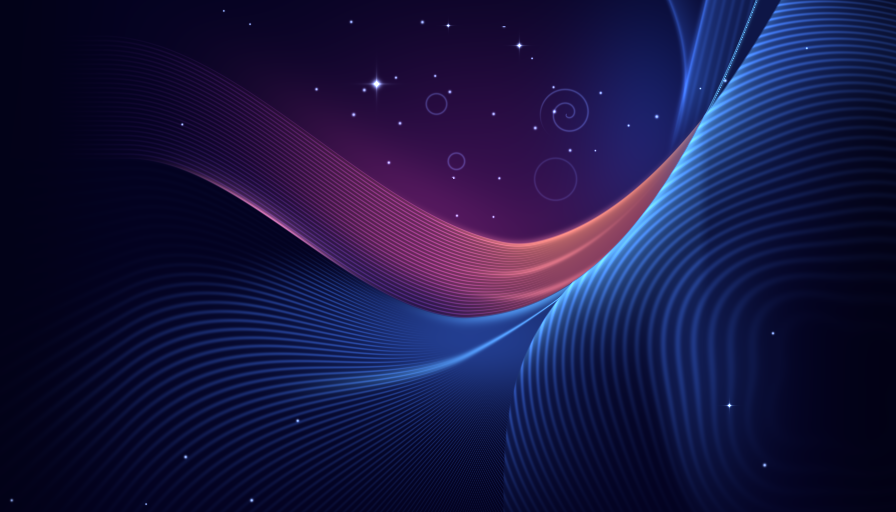
Write a WebGL 1 fragment shader that draws this background.

```glsl
precision highp float;
// Ribbons of fine lines under a starry violet sky: a warm wave, a blue fan,
// a teal ridge and a dark swirl. Each ribbon is a family of level curves
// between height profiles; its lines are cosine stripes of the level.
uniform vec2 u_resolution;

#define ASPECT 1.753
#define WAVE_LINES 26.0
#define FAN_LINES 46.0
#define SWIRL_LINES 58.0
#define STAR_GRID 15.0
#define NAVY vec3(0.012, 0.008, 0.125)
#define BLUE vec3(0.18, 0.34, 0.64)
#define CYAN vec3(0.38, 0.74, 0.86)
#define MAGENTA vec3(0.47, 0.18, 0.40)
#define PEACH vec3(0.93, 0.54, 0.47)

float bell(float d, float width) { return exp(-d * d / (width * width)); }
float above(float d) { return smoothstep(-0.0025, 0.0025, d); }
float hash(vec2 c) { return fract(sin(dot(c, vec2(41.7, 289.3))) * 43758.5); }
float stripe(float phase) {
  float s = 0.5 + 0.5 * cos(6.28318 * phase);
  return s * s;
}

// Height profiles
float waveTop(float x) {
  float rise = max(x - 0.98, 0.0);
  return 0.93 - 0.41 * smoothstep(0.2, 1.05, x) + 1.6 * rise * rise;
}
float waveBase(float x) {
  float rise = max(x - 0.89, 0.0);
  return 0.69 - 0.311 * smoothstep(0.25, 0.92, x) + rise * rise * (1.0 + 1.35 * rise);
}
float ridge(float x) { return min(waveTop(x), waveBase(x)); }

// Sky ornaments
float sparkle(vec2 d, float size) {
  vec2 a = abs(d) / size;
  return exp(-dot(a, a) * 12.0) + exp(-a.x * 14.0 - a.y * 2.5) + exp(-a.y * 14.0 - a.x * 2.5);
}
float ring(vec2 d, float radius) { return bell(length(d) - radius, 0.002); }
float spiral(vec2 d, float radius) {
  float r = length(d), pitch = radius * 0.48;
  float turn = fract(r / pitch - atan(d.y, d.x) / 6.28318) - 0.5;
  return bell(turn * pitch, 0.002) * (1.0 - smoothstep(radius * 0.9, radius, r));
}

vec3 sky(vec2 p) {
  vec2 violet = (p - vec2(0.93, 0.62)) / vec2(0.4, 0.32);
  float azure = bell(p.x - 1.27, 0.15) * bell(p.y - 0.76, 0.25);
  float blush = bell(p.y - waveTop(p.x), 0.1) * bell(p.x - 0.82, 0.3);
  float curls = ring(p - vec2(0.854, 0.797), 0.02) + ring(p - vec2(0.893, 0.685), 0.016)
    + spiral(p - vec2(1.11, 0.778), 0.056) + 0.5 * ring(p - vec2(1.087, 0.65), 0.041);
  return NAVY + vec3(0.19, 0.05, 0.17) * exp(-dot(violet, violet))
    + vec3(0.14, 0.04, 0.08) * blush
    + vec3(0.02, 0.10, 0.22) * azure + vec3(0.12, 0.16, 0.24) * curls;
}

// Scattered points, dense in the sky and rare over the ribbons
vec3 stars(vec2 p) {
  vec2 cell = floor(p * STAR_GRID);
  vec2 jitter = 0.2 + 0.6 * vec2(hash(cell + 7.1), hash(cell + 3.7));
  vec2 zone = (p - vec2(0.96, 0.78)) / vec2(0.42, 0.25);
  float chance = 0.03 + 0.5 * exp(-dot(zone, zone)) * above(p.y - waveTop(p.x));
  float d = length(fract(p * STAR_GRID) - jitter) / STAR_GRID;
  float dots = bell(d, 0.0016 + 0.0016 * hash(cell + 1.3)) * step(hash(cell), chance);
  dots += sparkle(p - vec2(0.737, 0.836), 0.027) + sparkle(p - vec2(1.016, 0.911), 0.014)
    + sparkle(p - vec2(0.877, 0.95), 0.009) + sparkle(p - vec2(1.427, 0.208), 0.01);
  return vec3(0.65, 0.78, 1.0) * dots;
}

// Two crossing crests that rise from the ridge
vec3 beam(vec3 col, vec2 p) {
  float lift = p.y - 0.85, fade = smoothstep(0.68, 0.85, p.y);
  float side = p.x - 1.345 - 0.24 * lift, thin = p.x - 1.34 + 1.4 * lift * lift;
  vec3 sheet = NAVY + BLUE * (0.15 + 0.4 * exp(-side * 14.0) + 0.15 * stripe(side * 55.0));
  col = mix(col, sheet, above(side) * fade);
  float veil = above(thin) * exp(-max(thin, 0.0) * 25.0);
  return col + BLUE * fade * (0.4 * bell(side, 0.006) + 0.35 * bell(thin, 0.005) + 0.3 * veil);
}

vec3 wave(vec3 col, vec2 p) {
  float top = waveTop(p.x), edge = p.y - waveBase(p.x);
  float level = (top - p.y) / max(top - p.y + edge, 0.01);
  float east = smoothstep(0.8, 1.12, p.x);
  float lines = stripe(level * WAVE_LINES) * (1.0 - smoothstep(0.85, 1.1, p.x));
  vec3 body = mix(vec3(0.13, 0.04, 0.2), MAGENTA, smoothstep(0.4, 0.9, p.x));
  body = mix(body, PEACH, east * (0.2 + 0.65 * exp(-max(level, 0.0) * 2.5)));
  body = mix(body, vec3(0.11, 0.08, 0.3), smoothstep(0.5, 1.0, level) * (1.0 - east) * 0.8);
  body = mix(body, vec3(0.4, 0.45, 0.68), smoothstep(1.24, 1.4, p.x) * 0.7);
  float inside = above(edge) * above(top - p.y) * (1.0 - smoothstep(1.36, 1.39, p.x));
  col = mix(col, body * (0.9 + 0.15 * lines), inside * smoothstep(0.28, 0.75, p.x));
  col += (body * 0.3 + vec3(0.05, 0.02, 0.06)) * lines * inside * smoothstep(0.08, 0.5, p.x);
  float folds = bell(level - 0.45, 0.05) + bell(level - 0.77 - 1.2 * (p.x - 0.98), 0.06);
  col += PEACH * 0.3 * (folds * inside * bell(p.x - 1.07, 0.11)
    + bell(top - p.y, 0.008) * bell(p.x - 1.08, 0.2));
  float crest = 0.7 * bell(edge, 0.006) + 0.25 * bell(edge, 0.03);
  return col + vec3(0.85, 0.48, 0.55) * crest * bell(p.x - 0.53, 0.13);
}

vec3 fan(vec3 col, vec2 p) {
  float drop = waveBase(p.x) - p.y, depth = max(drop, 0.0);
  float spread = 0.012 + pow(max(1.15 - p.x, 0.001), 1.7), level = depth / spread;
  float resolved = smoothstep(0.004, 0.009, (spread + depth) / FAN_LINES);
  float lines = mix(0.35, stripe(log(1.0 + level) * FAN_LINES), resolved);
  float lit = 0.07 + 0.93 * smoothstep(0.2, 0.48, level + 0.4 * smoothstep(0.4, 0.8, p.x));
  lit *= smoothstep(-0.1, 0.65, p.x) * smoothstep(-0.12, 0.33, p.y);
  float heart = bell(p.x - 0.92, 0.3) * bell(p.y - 0.34, 0.13);
  vec3 body = NAVY + BLUE * lit * (0.06 + 0.5 * lines + 0.45 * heart);
  body += CYAN * 0.55 * (bell(level - 0.75, 0.07) * smoothstep(0.5, 1.05, p.x)
    + bell(drop, 0.014) * smoothstep(0.72, 1.1, p.x));
  return mix(col, body, above(drop));
}

// Arcs around the swirl centre, cut off by the glowing ridge
vec3 swirl(vec3 col, vec2 p) {
  float slope = (ridge(p.x + 0.01) - ridge(p.x - 0.01)) / 0.02;
  float inset = (ridge(p.x) - p.y) / sqrt(1.0 + slope * slope);
  float edge = min(inset, p.x - 0.985 - 1.5 * pow(min(p.y, 0.45), 3.0));
  float depth = max(edge, 0.0), light = exp(-depth * 7.5);
  vec2 d = p - vec2(1.64, 0.25);
  float r = length(d) + 0.018 * sin(4.0 * atan(d.y, -d.x) + 7.0 * length(d));
  float coil = bell(p.x - 1.38, 0.13) * bell(p.y - 0.27, 0.25) * (1.0 - smoothstep(0.34, 0.4, r));
  float corner = bell(r - 0.65, 0.1) * smoothstep(1.35, 1.65, p.x);
  float dim = smoothstep(-0.15, 0.35, p.y) * smoothstep(0.05, 0.4, r);
  float lines = stripe(r * r * SWIRL_LINES) * dim;
  vec3 body = NAVY + BLUE * (0.4 * light * dim + 0.25 * coil + 0.22 * corner
    + lines * (0.1 + 0.5 * light + 0.2 * coil + 0.2 * corner));
  float teal = smoothstep(0.22, 0.45, p.y) * (1.0 - 0.75 * smoothstep(0.72, 0.95, p.y));
  body += CYAN * teal * (0.6 * exp(-depth * 20.0) + 0.25 * bell(edge, 0.012));
  return mix(col, body, above(edge));
}

void main() {
  vec2 p = gl_FragCoord.xy / u_resolution * vec2(ASPECT, 1.0);
  vec3 col = wave(beam(sky(p), p), p);
  col = swirl(fan(col, p), p) + stars(p);
  col *= (0.75 + 0.25 * smoothstep(0.0, 0.3, p.x)) * (1.0 - 0.35 * smoothstep(1.5, 1.76, p.x));
  gl_FragColor = vec4(col, 1.0);
}
```
